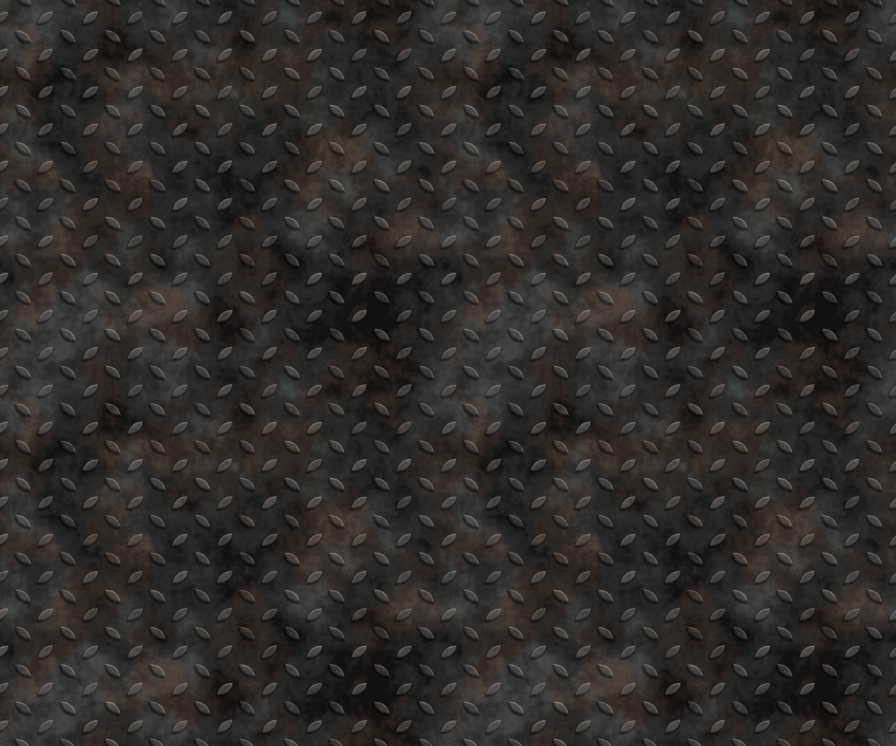
Give the GLSL for this texture, as a Shadertoy shader.

```glsl
// Dark worn tread plate: lens-shaped raised lugs in two alternating slants,
// lit from above, over grimy steel. The grime is wrapping gradient noise
// that repeats twice each way, so that the whole tiles without a seam.

const float LUGS = 20.0;          // lug cells across and down
const float GRIME_REPEATS = 2.0;  // grime tiles across and down
const vec2 LATTICE_SHIFT = vec2(0.02, 0.03);

// Lug sizes, in cell heights
const float HALF_LENGTH = 0.225;
const float HALF_WIDTH = 0.085;
const float ROUNDING = 0.022;
const float SLANT = 0.67;         // radians from horizontal
const float RIM = 0.045;
const vec2 LIGHT = vec2(0.45, 0.89);
const float SHADOW_REACH = 0.055;

// Colours
const vec3 SOOT = vec3(0.066, 0.066, 0.068);
const vec3 STEEL = vec3(0.162, 0.154, 0.148);
const vec3 DUST = vec3(0.280, 0.273, 0.266);
const vec3 RUST_TINT = vec3(1.15, 0.97, 0.87);
const vec3 COOL_TINT = vec3(0.95, 1.01, 1.04);
const vec3 WORN_FACE = vec3(0.345, 0.330, 0.315);

// Strengths
const float CLOUD_CONTRAST = 1.45;
const float STAIN_CONTRAST = 0.85;
const float GRAIN_CONTRAST = 0.32;

// Integer hash giving two values from 0 to 1
vec2 hash2(vec2 cell, float seed) {
    uvec2 v = uvec2(cell + 0.5) + uvec2(uint(seed) * 131u, uint(seed) * 57u);
    v = v * 1664525u + 1013904223u;
    v.x += v.y * 1664525u;
    v.y += v.x * 1664525u;
    v ^= v >> 16u;
    v.x += v.y * 1664525u;
    v.y += v.x * 1664525u;
    v ^= v >> 16u;
    return vec2(v & 65535u) / 65535.0;
}

float cornerSlope(vec2 cell, vec2 offset, vec2 period, float seed) {
    float angle = 6.28318 * hash2(mod(cell, period), seed).x;
    return dot(vec2(cos(angle), sin(angle)), offset);
}

// Gradient noise that wraps after a whole number of cells
float gradientNoise(vec2 p, vec2 period, float seed) {
    vec2 i = floor(p), f = p - i;
    vec2 u = f * f * f * (f * (f * 6.0 - 15.0) + 10.0);
    vec2 e = vec2(1.0, 0.0);
    float a = cornerSlope(i, f, period, seed);
    float b = cornerSlope(i + e.xy, f - e.xy, period, seed);
    float c = cornerSlope(i + e.yx, f - e.yx, period, seed);
    float d = cornerSlope(i + e.xx, f - e.xx, period, seed);
    return mix(mix(a, b, u.x), mix(c, d, u.x), u.y);
}

// Layered noise; uv spans one tile from 0 to 1
float fbm(vec2 uv, vec2 cells, int octaves, float seed) {
    float sum = 0.0, amplitude = 0.5;
    for (int i = 0; i < octaves; i++) {
        float layer = seed + float(i);
        vec2 drift = 7.0 * hash2(vec2(layer), 3.0);
        sum += amplitude * gradientNoise(uv * cells + drift, cells, layer);
        cells *= 2.0;
        amplitude *= 0.55;
    }
    return sum;
}

// Rounded lens: xy is the outward direction, z the signed distance
vec3 lens(vec2 p, float slant) {
    vec2 axis = vec2(cos(slant), sin(slant));
    vec2 normal = vec2(-axis.y, axis.x);
    vec2 q = vec2(dot(p, axis), dot(p, normal));
    float radius = (HALF_LENGTH * HALF_LENGTH + HALF_WIDTH * HALF_WIDTH) / (2.0 * HALF_WIDTH);
    vec2 arm = vec2(q.x, abs(q.y) + radius - HALF_WIDTH);
    float reach = length(arm);
    vec2 outward = (axis * arm.x + normal * arm.y * sign(q.y)) / reach;
    return vec3(outward, reach - radius - ROUNDING);
}

vec3 plate(vec2 uv) {
    vec2 warp = vec2(fbm(uv, vec2(6.0, 5.0), 3, 40.0), fbm(uv, vec2(6.0, 5.0), 3, 50.0));
    float cloud = fbm(uv + 0.06 * warp, vec2(4.0, 3.0), 6, 10.0);
    float stain = fbm(uv + 0.03 * warp.yx, vec2(14.0, 12.0), 4, 20.0);
    float grain = fbm(uv, vec2(72.0, 60.0), 2, 30.0);
    float tone = 0.49 + CLOUD_CONTRAST * cloud + STAIN_CONTRAST * stain + GRAIN_CONTRAST * grain;
    vec3 color = mix(SOOT, STEEL, smoothstep(-0.05, 0.5, tone));
    color = mix(color, DUST, smoothstep(0.42, 1.1, tone));
    // Brown and bluish patches
    float rust = fbm(uv + 0.05 * warp, vec2(7.0, 5.0), 5, 60.0);
    return color * mix(COOL_TINT, RUST_TINT, smoothstep(-0.15, 0.25, rust));
}

void mainImage(out vec4 fragColor, in vec2 fragCoord) {
    vec2 uv = fragCoord / iResolution.xy;
    vec2 cellSize = vec2(iResolution.x / iResolution.y, 1.0);
    float soft = 0.8 * LUGS / iResolution.y;
    vec2 grimeUv = uv * GRIME_REPEATS;
    vec3 color = plate(grimeUv);
    float scuff = fbm(grimeUv, vec2(48.0, 40.0), 3, 70.0);

    // One lattice of lugs for each slant, half a cell apart
    for (int kind = 0; kind < 2; kind++) {
        float rising = 1.0 - float(kind);
        vec2 q = uv * LUGS - LATTICE_SHIFT + 0.5 * vec2(rising, 1.0 - rising);
        vec2 p = (fract(q) - 0.5) * cellSize;
        vec2 wear = hash2(mod(floor(q), LUGS / GRIME_REPEATS), 80.0 + rising);
        float slant = SLANT * (2.0 * rising - 1.0) + 0.1 * (wear.y - 0.5);

        vec3 lug = lens(p, slant);
        float shade = lens(p + LIGHT * SHADOW_REACH, slant).z;
        float inside = 1.0 - smoothstep(-soft, soft, lug.z);
        float rim = inside * smoothstep(-RIM - soft, -0.2 * RIM, lug.z);
        float lit = dot(lug.xy, LIGHT);

        color *= 1.0 - 0.55 * (1.0 - smoothstep(-0.05, 0.06, shade));
        float polish = 0.34 + 0.2 * rising + 0.25 * wear.x + 0.5 * scuff;
        vec3 face = mix(plate(grimeUv), WORN_FACE, clamp(polish, 0.0, 1.0));
        face *= 1.0 + rim * (0.16 + 0.5 * lit);
        color = mix(color, face, inside);
    }
    fragColor = vec4(clamp(color, 0.0, 1.0), 1.0);
}
```
